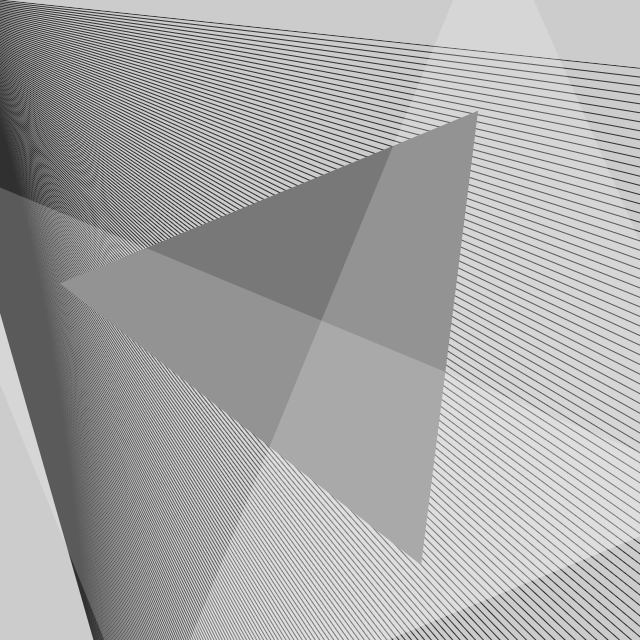
Write a Shadertoy shader that draws this background.

```glsl
// A monochrome abstract: a fan of fine dark lines, a flat grey triangle above it
// and two pale translucent wedges. The fan blends one line into another by solving
// for the blend position; its stripes are box filtered, the shapes are half planes.

float cross2(vec2 a, vec2 b) { return a.x * b.y - a.y * b.x; }

// Smooth half plane, filled on the clockwise side of a to b (y points down)
float halfPlane(vec2 p, vec2 a, vec2 b) {
    float dist = cross2(normalize(b - a), p - a);
    return clamp(dist * iResolution.y + 0.5, 0.0, 1.0);
}

// Blend position of the fan line through p: 0 is the top line, 1 the left one
float fanPosition(vec2 p) {
    vec2 startShift = vec2(0.0, 0.489);     // travel of the line starts
    vec2 span = vec2(1.173, 0.125);         // start to end of the top line
    vec2 spanShift = vec2(-0.385, 2.632);   // change of span over the blend
    float a = -cross2(spanShift, startShift);
    float b = cross2(spanShift, p) - cross2(span, startShift);
    float c = cross2(span, p);
    return 2.0 * c / (sqrt(max(b * b - 4.0 * a * c, 0.0)) - b);
}

// Integral of a unit-period pulse train with the given duty
float pulseIntegral(float x, float duty) {
    return floor(x) * duty + min(fract(x), duty);
}

// Coverage of the fan lines over one pixel
float fanLines(vec2 p) {
    const float count = 200.0;
    float phase = count * fanPosition(p);
    float footprint = max(length(vec2(dFdx(phase), dFdy(phase))), 1e-4);
    float duty = min(footprint * iResolution.y * 0.0016, 1.0);
    float x = phase + 0.5 * duty;
    float lines = (pulseIntegral(x + 0.5 * footprint, duty)
                 - pulseIntegral(x - 0.5 * footprint, duty)) / footprint;
    float inside = clamp((phase + 0.5 * duty) / footprint + 0.5, 0.0, 1.0)
                 * clamp((count - phase) / footprint + 0.5, 0.0, 1.0);
    return lines * inside;
}

void mainImage(out vec4 fragColor, in vec2 fragCoord) {
    // Canvas units with y measured down from the top
    vec2 p = vec2(fragCoord.x, iResolution.y - fragCoord.y) / iResolution.y;

    // Backdrop and line fan
    float grey = mix(0.80, 0.19, fanLines(p));

    // Solid triangle
    vec2 top = vec2(0.747, 0.173), left = vec2(0.094, 0.443), low = vec2(0.658, 0.883);
    float triangle = halfPlane(p, top, low) * halfPlane(p, low, left) * halfPlane(p, left, top);
    grey = mix(grey, 0.47, triangle);

    // Pale wedges, both cut by the same lower right edge
    float lowerEdge = halfPlane(p, vec2(1.0, 0.838), vec2(0.606, 1.0));
    float tallWedge = lowerEdge
        * halfPlane(p, vec2(0.297, 1.0), vec2(0.708, 0.0))
        * halfPlane(p, vec2(0.834, 0.0), vec2(1.0, 0.378));
    float wideWedge = lowerEdge
        * halfPlane(p, vec2(0.0, 0.293), vec2(1.0, 0.707))
        * halfPlane(p, vec2(0.163, 1.0), vec2(0.0, 0.600));
    grey = mix(grey, 1.0, 0.2 * tallWedge);
    grey = mix(grey, 1.0, 0.2 * wideWedge);

    fragColor = vec4(vec3(grey), 1.0);
}
```
